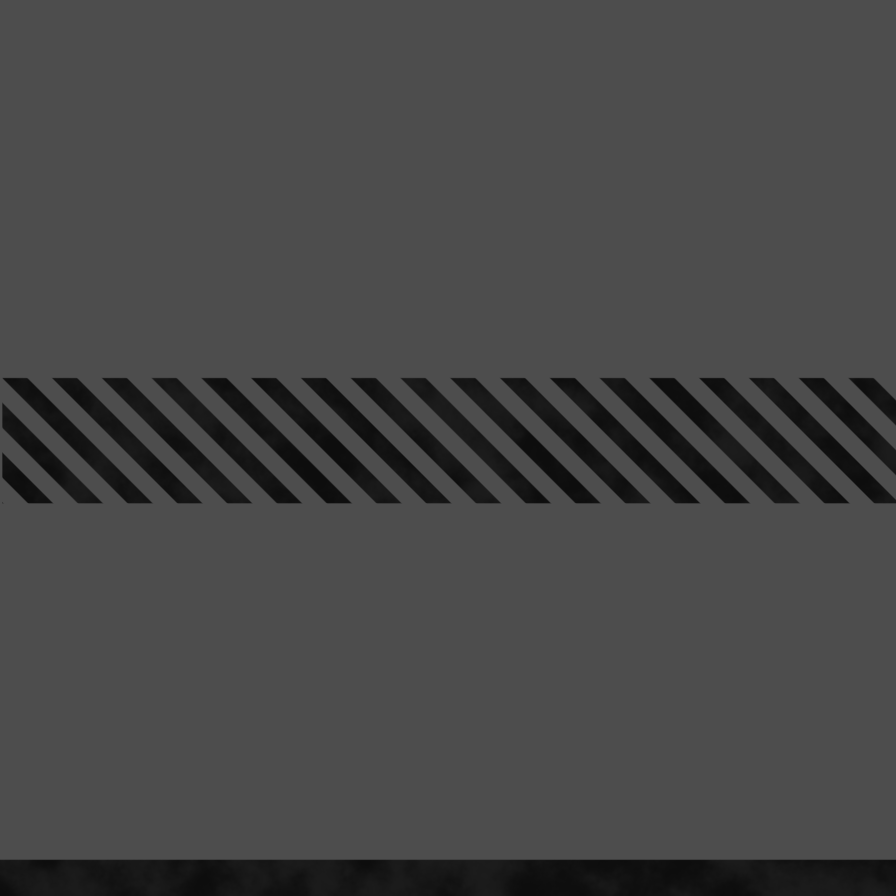
Give the GLSL for this pattern, as a three.js fragment shader.

```glsl
// Draws a band of worn black diagonal hazard stripes and a black floor strip on flat grey.
#define STRIPE_COUNT 18.0
#define STRIPE_FILL 0.503
#define BAND_BOTTOM 0.4383
#define BAND_TOP 0.5781
#define BAND_LEFT 0.0026
#define FLOOR_TOP 0.0404
#define EDGE 0.0010
#define WEAR_SCALE 22.0
#define GREY vec3(0.302)
#define INK_DARK vec3(0.052)
#define INK_WORN vec3(0.108)

varying vec2 vUv;

// Hash without sine
float hash(vec2 p) {
  vec3 q = fract(vec3(p.xyx) * 0.1031);
  q += dot(q, q.yzx + 33.33);
  return fract((q.x + q.y) * q.z);
}

float valueNoise(vec2 p) {
  vec2 cell = floor(p);
  vec2 f = fract(p);
  f = f * f * (3.0 - 2.0 * f);
  float low = mix(hash(cell), hash(cell + vec2(1.0, 0.0)), f.x);
  float high = mix(hash(cell + vec2(0.0, 1.0)), hash(cell + vec2(1.0, 1.0)), f.x);
  return mix(low, high, f.y);
}

// Layered noise from broad stains to fine grain
float wear(vec2 p) {
  float sum = 0.0;
  float amplitude = 0.5;
  mat2 turn = mat2(0.8, 0.6, -0.6, 0.8);
  for (int i = 0; i < 5; i++) {
    sum += amplitude * valueNoise(p);
    p = turn * p * 2.1 + 17.0;
    amplitude *= 0.55;
  }
  return sum;
}

// Soft step: 1 where the signed distance is positive
float inside(float distanceIn) {
  return smoothstep(-EDGE, EDGE, distanceIn);
}

// Distance into the nearest 45 degree stripe
float stripeDistance(vec2 p) {
  float along = (p.x - BAND_LEFT + p.y - BAND_TOP) * STRIPE_COUNT;
  float offset = abs(fract(along - 0.5 * STRIPE_FILL + 0.5) - 0.5);
  return (0.5 * STRIPE_FILL - offset) / STRIPE_COUNT * 0.7071;
}

void main() {
  // Clip the stripes to the band
  float band = inside(min(vUv.y - BAND_BOTTOM, BAND_TOP - vUv.y));
  float stripes = band * inside(vUv.x - BAND_LEFT) * inside(stripeDistance(vUv));
  float floorStrip = inside(FLOOR_TOP - vUv.y);

  // Worn ink over the grey ground
  float stain = smoothstep(0.25, 0.85, wear(vUv * WEAR_SCALE));
  vec3 ink = mix(INK_DARK, INK_WORN, stain);
  gl_FragColor = vec4(mix(GREY, ink, max(stripes, floorStrip)), 1.0);
}
```
